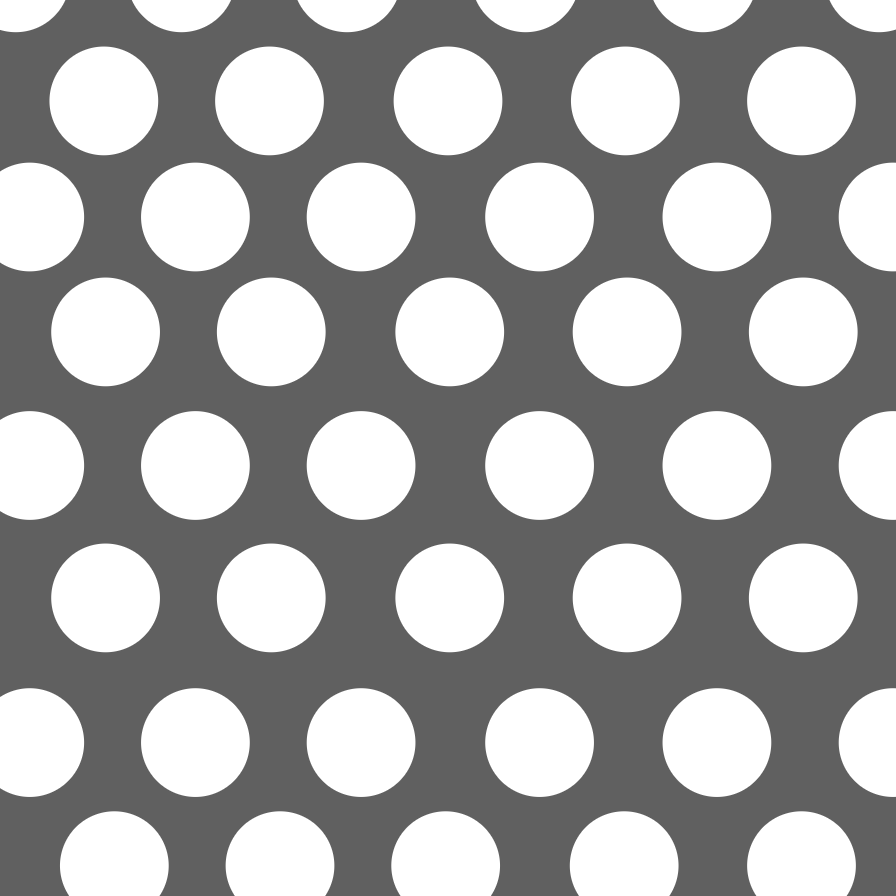
Give the GLSL for this pattern, as a Shadertoy shader.

```glsl
// White polka dots on flat grey, in staggered rows with uneven spacing.
// Every row reuses one set of column centres, slid sideways by its own shift;
// the nearest dot's signed distance gives the smooth edge.

const vec3 GROUND_COLOR = vec3(0.376);
const vec3 DOT_COLOR = vec3(1.0);

// Lengths below are in layout units; the canvas is LAYOUT_SIZE units high.
const float LAYOUT_SIZE = 768.0;
const float DOT_RADIUS = 46.6;

const int COLUMNS = 6;
const int ROWS = 8;

// Column centres from the left, before the row shift.
const float COLUMN_X[COLUMNS] = float[COLUMNS](
    25.5, 167.5, 309.5, 462.5, 614.5, 765.5);

// Each row: centre measured down from the top, then sideways shift.
const vec2 ROW_Y_SHIFT[ROWS] = vec2[ROWS](
    vec2(-19.0, -12.0), vec2(86.5, -78.5),
    vec2(186.0, 0.0),   vec2(284.5, -77.0),
    vec2(399.0, 0.0),   vec2(512.5, -77.0),
    vec2(636.5, 0.0),   vec2(742.0, 72.5));

// Signed distance to the nearest dot, negative inside.
float dotsDistance(vec2 p) {
    float nearest = LAYOUT_SIZE;
    for (int row = 0; row < ROWS; row++) {
        for (int column = 0; column < COLUMNS; column++) {
            vec2 center = vec2(COLUMN_X[column] + ROW_Y_SHIFT[row].y,
                               ROW_Y_SHIFT[row].x);
            nearest = min(nearest, length(p - center));
        }
    }
    return nearest - DOT_RADIUS;
}

void mainImage(out vec4 fragColor, in vec2 fragCoord) {
    // Layout space runs down from the top edge.
    float unitsPerPixel = LAYOUT_SIZE / iResolution.y;
    vec2 p = vec2(fragCoord.x, iResolution.y - fragCoord.y) * unitsPerPixel;

    // One-pixel edge coverage.
    float coverage = clamp(0.5 - dotsDistance(p) / unitsPerPixel, 0.0, 1.0);
    fragColor = vec4(mix(GROUND_COLOR, DOT_COLOR, coverage), 1.0);
}
```
